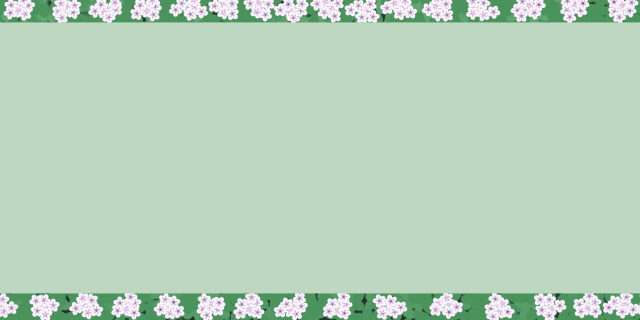
Give the GLSL for this background, as a Shadertoy shader.

```glsl
// Pale green panel between two hedge borders of leaves and clustered white blossoms.

const float TAU = 6.2831853;

// Layout, in units of the canvas height
const float BOTTOM_EDGE = 0.083;
const float TOP_EDGE = 0.930;
const float BOTTOM_ROW_Y = 0.042;
const float TOP_ROW_Y = 0.974;
const int CLUSTERS = 16;
const int BLOOMS = 7;
const float CLUSTER_RADIUS = 0.043;
const float BLOOM_RADIUS = 0.021;
const float LEAF_CELL = 0.030;
const vec2 LEAF_SIZE = vec2(0.024, 0.016);

// Colours
const vec3 PANEL = vec3(0.745, 0.843, 0.757);
const vec3 LEAF = vec3(0.290, 0.575, 0.360);
const vec3 LEAF_LIGHT = vec3(0.400, 0.660, 0.460);
const vec3 GAP = vec3(0.150, 0.200, 0.175);
const vec3 PETAL = vec3(0.990, 0.975, 0.995);
const vec3 PINK = vec3(0.910, 0.690, 0.930);
const vec3 SHADE = vec3(0.520, 0.600, 0.560);

vec2 hash2(vec2 p) {
    vec3 q = fract(p.xyx * vec3(0.1031, 0.1030, 0.0973));
    q += dot(q, q.yzx + 33.33);
    return fract((q.xx + q.yz) * q.zy);
}

float cornerSlope(vec2 cell, vec2 corner, vec2 f) {
    return dot(hash2(cell + corner) * 2.0 - 1.0, f - corner);
}

float gradientNoise(vec2 p) {
    vec2 i = floor(p), f = fract(p);
    vec2 u = f * f * (3.0 - 2.0 * f);
    vec2 e = vec2(0.0, 1.0);
    return mix(mix(cornerSlope(i, e.xx, f), cornerSlope(i, e.yx, f), u.x),
               mix(cornerSlope(i, e.xy, f), cornerSlope(i, e.yy, f), u.x), u.y);
}

vec2 rotate(vec2 p, float a) {
    float c = cos(a), s = sin(a);
    return vec2(c * p.x - s * p.y, s * p.x + c * p.y);
}

float ellipseDistance(vec2 p, vec2 r) {
    return (length(p / r) - 1.0) * min(r.x, r.y);
}

float coverage(float d, float px) {
    return 1.0 - smoothstep(-0.7 * px, 0.7 * px, d);
}

// Overlapping leaves on a jittered grid, with dark gaps between them
vec3 foliage(vec2 p, bool top, float px) {
    float patches = gradientNoise(p * 14.0 + 5.0);
    float depth = smoothstep(-0.08, 0.06, patches + (top ? -0.10 : 0.05));
    vec3 col = mix(LEAF, GAP, depth);
    vec2 home = floor(p / LEAF_CELL);
    for (int j = -1; j <= 1; j++)
    for (int i = -1; i <= 1; i++) {
        vec2 cell = home + vec2(i, j);
        vec2 h = hash2(cell + 41.0);
        vec2 centre = (cell + 0.5 + 0.6 * (h - 0.5)) * LEAF_CELL;
        vec2 q = rotate(p - centre, TAU * h.x);
        float light = smoothstep(0.68, 0.95, h.y + patches * 0.4);
        vec3 tint = mix(LEAF, LEAF_LIGHT, light * (top ? 0.9 : 0.5));
        col = mix(col, tint, coverage(ellipseDistance(q, LEAF_SIZE), px));
    }
    return col;
}

// Five rounded petals, each with a pink streak from the middle
vec3 addBloom(vec3 col, vec2 q, float px) {
    float sector = TAU / 5.0;
    float a = mod(atan(q.y, q.x), sector) - 0.5 * sector;
    vec2 f = length(q) * vec2(cos(a), sin(a)) / BLOOM_RADIUS;
    float d = ellipseDistance(f - vec2(0.57, 0.0), vec2(0.43, 0.37)) * BLOOM_RADIUS;
    float streak = ellipseDistance(f - vec2(0.25, 0.0), vec2(0.28, 0.11));
    vec3 petal = mix(PETAL, PINK, 1.0 - smoothstep(-0.07, 0.10, streak));
    col = mix(col, SHADE, 0.35 * coverage(d - 0.0012, px));
    return mix(col, petal, coverage(d, px));
}

// Uneven spacing of the clusters along each border
float clusterX(float i, bool top) {
    if (top) {
        float t = i / 15.0;
        return 0.065 + 0.125 * i + 0.047 * sin(TAU * t) - 0.031 * sin(0.5 * TAU * t);
    }
    float t = i / 14.0;
    return 0.1385 * i - 0.052 * sin(TAU * t * t);
}

vec3 addBlossoms(vec3 col, vec2 p, bool top, float px) {
    for (int i = 0; i < CLUSTERS; i++) {
        vec2 key = vec2(i, top ? 7.0 : 23.0);
        vec2 centre = vec2(clusterX(float(i), top), top ? TOP_ROW_Y : BOTTOM_ROW_Y);
        centre.y += 0.012 * (hash2(key).y - 0.5);
        if (abs(p.x - centre.x) > CLUSTER_RADIUS + 2.0 * BLOOM_RADIUS) continue;
        for (int k = 0; k < BLOOMS; k++) {
            vec2 h = hash2(key * 3.7 + float(k) * 11.3);
            float angle = 2.4 * float(k) + TAU * hash2(key).x;
            float r = CLUSTER_RADIUS * sqrt(float(k) / float(BLOOMS)) * (0.85 + 0.3 * h.x);
            vec2 offset = r * vec2(cos(angle), 0.75 * sin(angle));
            col = addBloom(col, rotate(p - centre - offset, TAU * h.y), px);
        }
    }
    return col;
}

void mainImage(out vec4 fragColor, in vec2 fragCoord) {
    float px = 1.0 / iResolution.y;
    vec2 p = fragCoord * px;
    float border = max(BOTTOM_EDGE - p.y, p.y - TOP_EDGE);
    vec3 col = PANEL;
    if (border > -px) {
        bool top = p.y > 0.5;
        vec3 hedge = addBlossoms(foliage(p, top, px), p, top, px);
        col = mix(PANEL, hedge, coverage(-border, px));
    }
    fragColor = vec4(col, 1.0);
}
```
